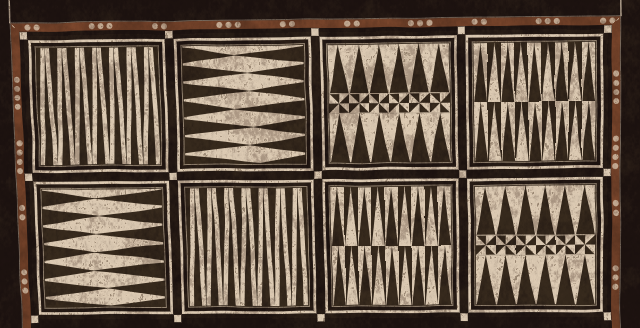
A WebGL 1 fragment shader for this pattern:

```glsl
precision highp float;
// Painted barkcloth: two rows of four framed panels of long triangles in a dotted red border.
uniform vec2 u_resolution;

float aa; // size of one pixel in cloth units (cloth is 768 wide)

float hash(vec2 p) {
  return fract(sin(dot(p, vec2(127.1, 311.7))) * 43758.5453);
}

float noise(vec2 p) {
  vec2 i = floor(p), f = fract(p);
  f = f * f * (3.0 - 2.0 * f);
  return mix(mix(hash(i), hash(i + vec2(1.0, 0.0)), f.x),
             mix(hash(i + vec2(0.0, 1.0)), hash(i + vec2(1.0)), f.x), f.y);
}

float fbm(vec2 p) {
  float sum = 0.0, amp = 0.53;
  for (int i = 0; i < 4; i++) {
    sum += amp * noise(p);
    p = p * 2.1 + 17.3;
    amp *= 0.5;
  }
  return sum;
}

// Coverage of a shape from its signed distance
float fill(float d) {
  return clamp(0.5 - d / aa, 0.0, 1.0);
}

// Triangles with their base at s = 1, repeated along t; width is a share of the period
float spikes(float s, float t, float count, float width, float span) {
  float m = abs(fract(t * count) - 0.5);
  return fill((m - 0.5 * width * s) * span / count);
}

// Triangles from both ends, interlocking like teeth
float teeth(float s, float t, float count, float width, float span) {
  return max(spikes(s, t, count, width, span),
             spikes(1.0 - s, t + 0.5 / count, count, width, span));
}

// Triangles from both ends meeting tip to tip, leaving pale lozenges
float lozenges(float s, float t, float count, float span, float seed) {
  float tip = 0.5 + 0.3 * (hash(vec2(floor(t * count), seed)) - 0.5);
  float taper = s < tip ? 1.0 - s / tip : (s - tip) / (1.0 - tip);
  return spikes(taper + 0.03, t, count, 0.86, span);
}

// Slim spikes whose colours swap from one column to the next
float counterchange(float s, float t, float count, float span) {
  float column = mod(floor(t * count), 2.0);
  float spike = spikes(s, t, count, 0.94, span);
  return mix(spike, 1.0 - spike, column);
}

// Square cut into eight alternating wedges
float pinwheel(vec2 p, float size) {
  p = (fract(p) - 0.5) * size;
  float axis = min(abs(p.x), abs(p.y));
  float diagonal = abs(abs(p.x) - abs(p.y)) * 0.707;
  float side = sign(p.x * p.y * (abs(p.x) - abs(p.y)));
  return fill(-side * min(axis, diagonal));
}

// Light paint inside a panel; q is 0..1 with y downward
float panel(vec2 q, vec2 box, float kind, float seed) {
  if (kind < 0.5) return 1.0 - teeth(q.y, q.x, 7.0, 0.48, box.x);
  if (kind < 1.5) return 1.0 - lozenges(q.x, q.y, 6.5, box.y, seed);
  if (kind < 2.5) {
    // Two rows of spikes with a pinwheel band between
    float band = abs(q.y - 0.5) - 0.085;
    float s = q.y < 0.5 ? q.y / 0.415 : (q.y - 0.585) / 0.415;
    float rows = 1.0 - spikes(clamp(s, 0.0, 1.0), q.x, 6.0, 0.94, box.x);
    float wheels = pinwheel(vec2(q.x * 6.0, (q.y - 0.415) / 0.17), 24.0);
    float light = mix(rows, wheels, fill(band * box.y));
    return mix(light, 0.85, fill(abs(band * box.y) - 0.6));
  }
  // Two rows of slim spikes
  return 1.0 - counterchange(fract(q.y * 2.0), q.x, 9.0, box.x);
}

void main() {
  aa = 768.0 / u_resolution.x;
  vec2 p = vec2(gl_FragCoord.x, u_resolution.y - gl_FragCoord.y) * aa;
  vec2 hand = p + 1.6 * (vec2(noise(p * 0.03), noise(p * 0.03 + 40.0)) - 0.5);

  // Slightly skewed grid of panels
  vec2 size = vec2(176.0, 170.0), grid = vec2(4.0, 2.0);
  float left = 28.0 + 0.04 * (hand.y - 43.0);
  vec2 g = vec2(4.0 * (hand.x - left) / (729.0 - left), 0.0);
  float top = 43.0 - 2.1 * g.x;
  g.y = 2.0 * (hand.y - top) / (383.0 - 0.8 * g.x - top);
  vec2 b = g * size, id = floor(g);
  float light = 0.0, inside = 0.0;

  // Panels with a broad and a thin frame line
  if (g.x > 0.0 && g.y > 0.0 && g.x < grid.x && g.y < grid.y) {
    vec2 c = fract(g) * size, e = min(c, size - c), box = size - 30.0;
    float d = min(e.x, e.y);
    inside = 0.25 + 0.75 * fill(13.0 - d);
    light = fill(abs(d - 7.0) - 1.6);
    light = max(light, 0.65 * fill(abs(d - 13.5) - 0.5));
    float kind = floor(id.x / 2.0) * 2.0 + mod(id.x + id.y, 2.0);
    vec2 q = clamp((c - 15.0) / box, 0.0, 0.999);
    light = mix(light, panel(q, box, kind, id.x + 7.0 * id.y), fill(15.0 - d));
  }
  vec2 corner = abs(g - clamp(floor(g + 0.5), vec2(0.0), grid)) * size;
  light = max(light, fill(max(corner.x, corner.y) - 4.4));

  // Red border with grouped dots, open at the bottom
  float side = max(-b.x, b.x - 704.0), outer = max(side, -b.y);
  float red = fill(abs(outer - 10.0) - 5.0);
  light = max(light, 0.5 * fill(abs(outer - 15.6) - 0.5));
  float along = -b.y > side ? b.x : b.y + 30.0;
  float group = floor(along / 77.0), place = mod(along, 77.0);
  float shown = step(floor(place / 11.0), 1.0 + floor(3.0 * hash(vec2(group, side > -b.y ? 3.0 : 9.0))));
  float dots = shown * fill(length(vec2(mod(place, 11.0) - 5.5, outer - 10.0)) - 3.6);
  light = max(light, 0.75 * dots);
  light = max(light, 0.8 * fill(max(abs(abs(b.x - 352.0) - 368.0) - 0.9, b.y + 15.0)));

  // Pigments, fibres and wear
  float blotch = fbm(p * 0.045), grain = fbm(p * vec2(0.35, 0.22) + 9.0);
  float worn = 0.85 * inside + 0.9 * (blotch - 0.45) + 0.4 * (grain - 0.5);
  vec3 dark = mix(vec3(0.11, 0.07, 0.06), vec3(0.21, 0.16, 0.11), clamp(worn, 0.0, 1.0));
  vec3 pale = mix(vec3(0.69, 0.61, 0.53), vec3(0.85, 0.78, 0.69),
                  smoothstep(0.32, 0.55, 0.5 * blotch + 0.5 * grain));
  pale = mix(pale, vec3(0.45, 0.38, 0.31), 0.7 * smoothstep(0.63, 0.8, grain));
  vec3 color = mix(dark, vec3(0.42, 0.24, 0.15) * (0.8 + 0.4 * blotch), red);
  color = mix(color, pale, light);
  color *= 0.92 + 0.16 * grain;
  gl_FragColor = vec4(color, 1.0);
}
```
